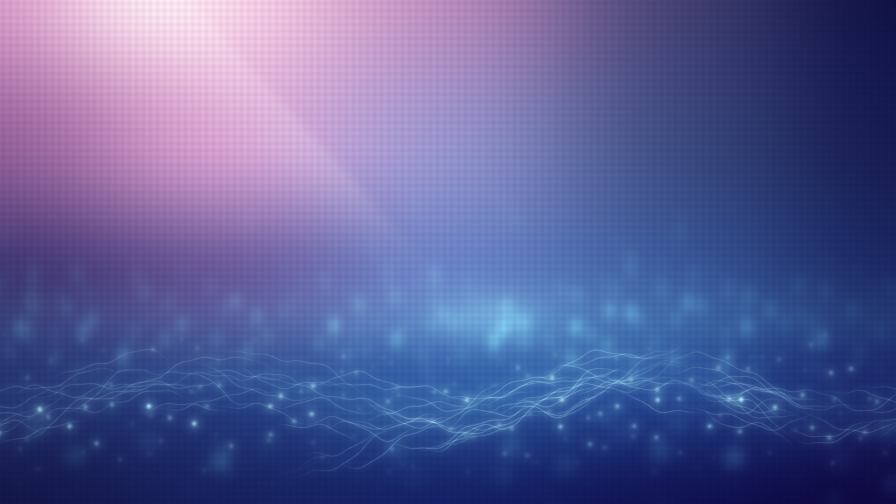
Write a WebGL 2 fragment shader that draws this background.

```glsl
#version 300 es
precision highp float;
// Pink light falls diagonally into a deep blue space above a glowing network.
// Smooth colour bands form the backdrop; cellular spots form mist and sparks;
// layered sines form the filaments, and a fine mesh covers everything.

uniform vec2 u_resolution;
out vec4 fragColor;

const vec3 CYAN = vec3(0.35, 0.76, 0.92);
const vec3 ICE = vec3(0.58, 0.88, 0.98);
const vec3 BLUSH = vec3(1.0, 0.90, 0.88);

float bell(float x) { return exp(-x * x); }

float hash(vec2 p) {
  return fract(sin(dot(p, vec2(127.1, 311.7))) * 43758.55);
}

vec2 hash2(vec2 p) { return vec2(hash(p), hash(p + 57.3)); }

// Light blended over a colour without clipping
vec3 screen(vec3 base, vec3 light) {
  return base + clamp(light, 0.0, 1.0) * (1.0 - base);
}

// Five evenly spaced colours with smooth, normalised weights
vec3 gradient(float t, vec3 a, vec3 b, vec3 c, vec3 d, vec3 e) {
  float wa = bell(t / 0.17), wb = bell((t - 0.25) / 0.17);
  float wc = bell((t - 0.5) / 0.17), wd = bell((t - 0.75) / 0.17);
  float we = bell((t - 1.0) / 0.17);
  return (a * wa + b * wb + c * wc + d * wd + e * we) / (wa + wb + wc + wd + we);
}

// Horizontal gradients joined from sky to floor
vec3 backdrop(vec2 uv) {
  vec3 top = gradient(uv.x, vec3(0.82, 0.56, 0.76), vec3(0.98, 0.80, 0.89),
    vec3(0.75, 0.55, 0.75), vec3(0.25, 0.25, 0.45), vec3(0.04, 0.05, 0.25));
  vec3 upper = gradient(uv.x, vec3(0.53, 0.34, 0.57), vec3(0.89, 0.66, 0.84),
    vec3(0.59, 0.60, 0.83), vec3(0.22, 0.29, 0.50), vec3(0.07, 0.09, 0.30));
  vec3 horizon = gradient(uv.x, vec3(0.20, 0.18, 0.41), vec3(0.40, 0.32, 0.58),
    vec3(0.41, 0.53, 0.80), vec3(0.22, 0.35, 0.61), vec3(0.09, 0.13, 0.36));
  vec3 mist = gradient(uv.x, vec3(0.13, 0.18, 0.42), vec3(0.15, 0.24, 0.51),
    vec3(0.18, 0.36, 0.65), vec3(0.14, 0.27, 0.57), vec3(0.09, 0.12, 0.38));
  vec3 ground = gradient(uv.x, vec3(0.07, 0.08, 0.27), vec3(0.09, 0.13, 0.37),
    vec3(0.08, 0.13, 0.40), vec3(0.06, 0.07, 0.32), vec3(0.05, 0.02, 0.24));
  vec3 col = mix(ground, mist, smoothstep(-0.02, 0.27, uv.y));
  col = mix(col, horizon, smoothstep(0.22, 0.46, uv.y));
  col = mix(col, upper, smoothstep(0.42, 0.73, uv.y));
  return mix(col, top, smoothstep(0.66, 1.04, uv.y));
}

// Diagonal shaft with a soft left flank and a crisper right edge
float shaft(vec2 p) {
  vec2 normal = normalize(vec2(0.52, 0.47));
  float d = dot(p - vec2(0.36, 1.0), normal);
  float flank = d < 0.0 ? bell(d / 0.09) : bell(d / 0.016);
  return flank * smoothstep(0.40, 0.75, p.y);
}

// Jittered cellular spots gathered around one height
float spots(vec2 p, float cells, vec2 radius, float level, float spread, float seed) {
  vec2 id = floor(p * cells);
  float sum = 0.0;
  for (int j = -1; j <= 1; j++) {
    for (int i = -1; i <= 1; i++) {
      vec2 cell = id + vec2(i, j);
      vec2 centre = (cell + hash2(cell + seed)) / cells;
      float power = pow(hash(cell + seed + 19.7), 2.5);
      sum += power * bell((centre.y - level) / spread) * bell(length((p - centre) / radius));
    }
  }
  return sum;
}

// Height of the rolling centre line of the network
float ridge(float x) { return 0.22 + 0.04 * cos(13.1 * (x - 0.22)); }

float strand(float x, float k) {
  float phase = 6.28 * hash(vec2(k, 3.0));
  float wave = 0.022 * sin(x * (9.0 + 13.0 * hash(vec2(k, 5.0))) + phase)
    + 0.011 * sin(x * (31.0 + 1.9 * k) + phase * 2.7)
    + 0.005 * sin(x * 83.0 + phase * 5.0) + 0.002 * sin(x * 190.0 + phase * 9.0);
  float rising = 0.06 + 0.48 * (x - 0.32);
  float path = mod(k, 4.0) < 0.5 ? rising : ridge(x) + 0.09 * (hash(vec2(k, 8.0)) - 0.5);
  return path + wave;
}

// Thin broken filaments, densest right of the middle
float filaments(vec2 uv, float aspect, float pixel) {
  float sum = 0.0;
  for (int i = 0; i < 26; i++) {
    float k = float(i);
    float y = strand(uv.x, k);
    float slope = (strand(uv.x + 0.001, k) - y) / (0.001 * aspect);
    float d = abs(uv.y - y) / sqrt(1.0 + slope * slope);
    float fade = smoothstep(-0.2, 1.0, sin(uv.x * (13.0 + k * 0.9) + k * 2.4));
    fade *= 0.55 + 0.45 * bell((uv.x - 0.6) / 0.2);
    if (mod(k, 4.0) < 0.5) fade *= smoothstep(0.3, 0.42, uv.x) * smoothstep(0.82, 0.65, uv.x);
    sum += fade * (0.30 * bell(d / max(0.0013, pixel * 0.6)) + 0.06 * bell(d / 0.009));
  }
  return sum;
}

void main() {
  vec2 uv = gl_FragCoord.xy / u_resolution;
  float aspect = u_resolution.x / u_resolution.y;
  vec2 p = vec2(uv.x * aspect, uv.y);

  // Sky light
  vec3 col = backdrop(uv);
  col = screen(col, BLUSH * 0.65 * bell(length((uv - vec2(0.17, 1.03)) / vec2(0.12, 0.16))));
  col = screen(col, BLUSH * 0.15 * shaft(p));

  // Mist and drifting soft lights
  float across = 0.45 + 0.55 * bell((uv.x - 0.6) / 0.28);
  float mist = 0.30 * bell(length((uv - vec2(0.55, 0.37)) / vec2(0.06, 0.05)));
  mist += 0.20 * across * bell((uv.y - 0.36) / 0.075);
  mist += 0.42 * across * spots(p, 24.0, vec2(0.016, 0.021), 0.35, 0.075, 4.0);
  mist += 0.20 * across * spots(p, 10.0, vec2(0.016, 0.028), 0.43, 0.13, 31.0);
  mist += 0.20 * spots(p, 12.0, vec2(0.024), 0.10, 0.08, 73.0);
  col = screen(col, CYAN * mist);

  // Network and sparks
  float haze = 0.12 * across * bell((uv.y - ridge(uv.x)) / 0.06);
  col = screen(col, CYAN * haze);
  col = screen(col, ICE * 0.8 * filaments(uv, aspect, 1.0 / u_resolution.y));
  float sparks = spots(p, 22.0, vec2(0.005), 0.20, 0.085, 11.0);
  float halos = spots(p, 22.0, vec2(0.015), 0.20, 0.085, 11.0);
  col = screen(col, ICE * (0.75 * sparks + 0.25 * halos));

  // Fine square mesh
  vec2 mesh = cos(6.2832 * uv * vec2(128.0, 72.0));
  col *= 1.0 + 0.02 * (mesh.x + mesh.y);
  fragColor = vec4(clamp(col, 0.0, 1.0), 1.0);
}
```
